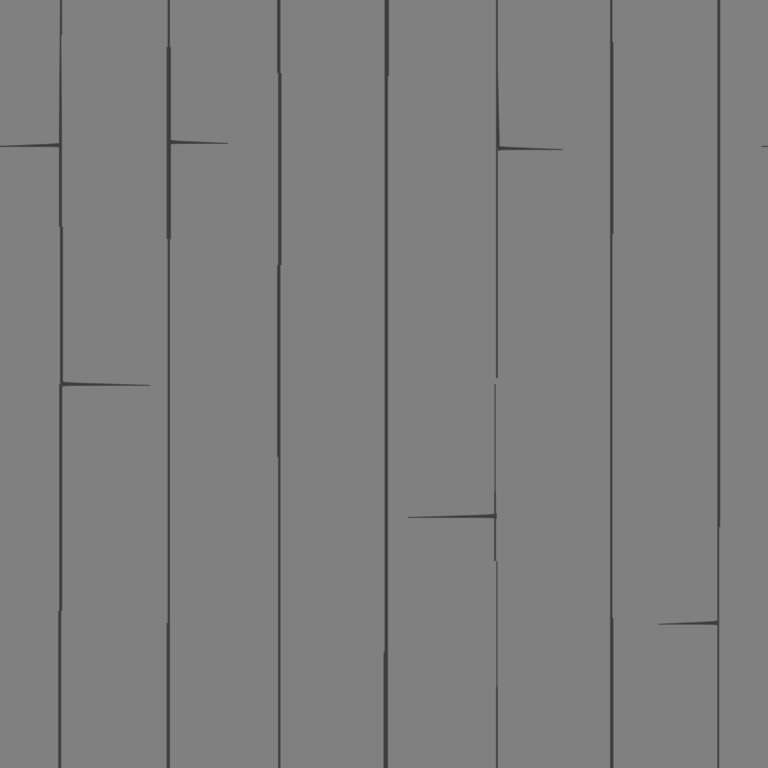
Reproduce this texture map procedurally as a Shadertoy shader.

```glsl
// Flat grey vertical planks with dark, slightly worn seams and tapered end joints.

const vec3  PLANK_COLOR = vec3(0.502);
const vec3  EDGE_COLOR  = vec3(0.34);
const vec3  CORE_COLOR  = vec3(0.24);

const int   SEAMS       = 7;
const float FIRST_SEAM  = 0.0794;
const float CORE_INSET  = 0.0009;   // rim between seam edge and dark core
const float WEAR_STEP   = 0.0013;   // sideways step of a worn stretch
const float WEAR_CELLS  = 4.0;      // stretches along one seam
const float WEAR_AMOUNT = 0.35;     // share of stretches that are worn

// Offset of each seam from even spacing, and its half width
const float SEAM_SHIFT[SEAMS] = float[SEAMS](0.0, -0.0025, -0.0015, -0.0050, -0.0038, 0.0022, -0.0013);
const float SEAM_HALF[SEAMS]  = float[SEAMS](0.0019, 0.0021, 0.0021, 0.0028, 0.0015, 0.0021, 0.0018);

// End joints: seam index, height, signed length
const int   JOINTS = 6;
const vec3  JOINT[JOINTS] = vec3[JOINTS](
    vec3(0.0, 0.811, -0.088), vec3(1.0, 0.815, 0.077), vec3(4.0, 0.807, 0.086),
    vec3(0.0, 0.500, 0.116), vec3(4.0, 0.328, -0.116), vec3(6.0, 0.189, -0.078));
const float JOINT_ROOT  = 0.0026;
const float JOINT_TIP   = 0.0008;
const float JOINT_FLARE = 0.0014;
const float JOINT_DROOP = 0.0018;

// Features of the tapered seam and the broken seam
const int   TAPERED_SEAM = 0;
const int   BROKEN_SEAM  = 4;
const float TAPER_START  = 0.808;
const float BREAK_Y      = 0.504;
const float BREAK_HALF   = 0.004;
const float THIN_HALF    = 0.0010;
const float BREAK_SHIFT  = 0.0024;

float hash(vec2 p) {
    return fract(sin(dot(p, vec2(127.1, 311.7))) * 43758.5453);
}

float seamX(int i) {
    return FIRST_SEAM + float(i) / float(SEAMS) + SEAM_SHIFT[i];
}

float wrapped(float x) {
    return fract(x + 0.5) - 0.5;
}

// Signed distance to one vertical seam
float seamDistance(vec2 p, int i) {
    float x = wrapped(p.x - seamX(i));
    float halfWidth = SEAM_HALF[i];
    float gap = -1.0;

    if (i == TAPERED_SEAM) {
        halfWidth *= mix(1.0, 0.35, smoothstep(TAPER_START, 1.0, p.y));
        x += 0.001 * step(p.y, 0.5);
    }
    if (i == BROKEN_SEAM) {
        // Wedge above the upper joint
        float rise = (p.y - TAPER_START) / 0.105;
        float wedge = step(0.0, rise) * max(1.0 - rise, 0.0) * 0.0012;
        halfWidth += wedge;
        x -= wedge;
        // Thin, displaced stretch below the break
        float below = step(p.y, BREAK_Y);
        float thick = step(abs(p.y - 0.315), 0.045) + step(p.y, 0.105);
        halfWidth = mix(halfWidth, mix(THIN_HALF, halfWidth, min(thick, 1.0)), below);
        x += BREAK_SHIFT * below * step(0.27, p.y);
        gap = BREAK_HALF - abs(p.y - BREAK_Y);
    } else {
        // Worn stretches push out either side independently
        float id = float(i);
        float cell = floor(p.y * WEAR_CELLS + hash(vec2(id, 3.7)));
        float left  = WEAR_STEP * step(hash(vec2(id, cell + 11.0)), WEAR_AMOUNT);
        float right = WEAR_STEP * step(hash(vec2(id, cell + 29.0)), WEAR_AMOUNT);
        x -= 0.5 * (right - left);
        halfWidth += 0.5 * (left + right) - 0.0003;
    }
    return max(abs(x) - halfWidth, gap);
}

// Signed distance to one tapered joint
float jointDistance(vec2 p, vec3 joint) {
    float size = abs(joint.z);
    float along = wrapped(p.x - seamX(int(joint.x))) * sign(joint.z);
    float t = clamp(along / size, 0.0, 1.0);
    float halfWidth = mix(JOINT_ROOT, JOINT_TIP, t) + JOINT_FLARE * exp(-t * 20.0);
    float across = abs(p.y - joint.y + JOINT_DROOP * t) - halfWidth;
    return max(across, abs(along - 0.5 * size) - 0.5 * size);
}

float coverage(float d, float pixel) {
    return 1.0 - smoothstep(-0.6 * pixel, 0.6 * pixel, d);
}

void mainImage(out vec4 fragColor, in vec2 fragCoord) {
    vec2 p = fragCoord / iResolution.xy;
    float pixel = 1.0 / min(iResolution.x, iResolution.y);

    float d = 1.0;
    for (int i = 0; i < SEAMS; i++) d = min(d, seamDistance(p, i));
    for (int i = 0; i < JOINTS; i++) d = min(d, jointDistance(p, JOINT[i]));

    // Soft rim first, dark core on top
    vec3 color = mix(PLANK_COLOR, EDGE_COLOR, coverage(d, pixel));
    color = mix(color, CORE_COLOR, coverage(d + CORE_INSET, pixel));
    fragColor = vec4(color, 1.0);
}
```
